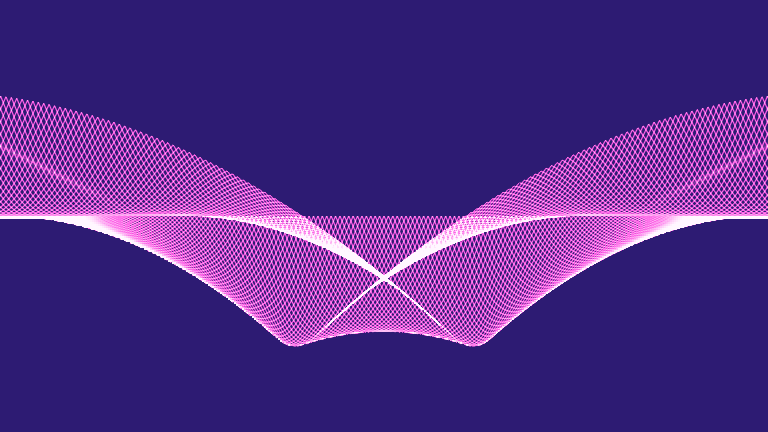
Reproduce this background procedurally as a WebGL 2 fragment shader.

```glsl
#version 300 es
precision highp float;
// Symmetric woven ribbons of shifted rectified sine waves on a deep violet ground.

uniform vec2 u_resolution;
out vec4 outColor;

// Lengths are in canvas heights; depths are measured downward from the midline.
const vec3 GROUND = vec3(0.175, 0.105, 0.45);
const vec3 THREAD = vec3(0.99, 0.37, 0.90);
const vec3 SHINE = vec3(1.0, 0.97, 1.0);
const float HALF_WIDTH = 0.889;     // centre to side of the design
const float WAVE_RATE = 8.64;       // radians per canvas height
const float THREAD_WIDTH = 0.0028;
const float BASIN_SPACING = 0.0102;
const float WING_SPACING = 0.0125;
const float WING_FLAT = 0.419;      // where the wing's lower edge starts to fall
const float BASIN_BLEND = 0.037;    // rounding of the two lowest points

// Smooth minimum of two depths.
float smoothMin(float a, float b, float k) {
    float h = max(k - abs(a - b), 0.0);
    return min(a, b) - h * h / (4.0 * k);
}

// Antialiased lines at every integer of f, fading to their mean when too dense.
float threads(float f, float pixel) {
    float slope = max(length(vec2(dFdx(f), dFdy(f))) / pixel, 0.001);
    float dist = abs(fract(f + 0.5) - 0.5) / slope;
    float cover = 0.5 * (THREAD_WIDTH + pixel) - dist;
    float sharp = clamp(cover, 0.0, min(THREAD_WIDTH, pixel)) / pixel;
    float mean = min(THREAD_WIDTH * slope, 3.0);
    return mix(sharp, mean, smoothstep(0.45, 0.9, slope * pixel));
}

// Waves |sin| shifted in equal steps: cusps on the top edge, round turns below.
float weave(float x, float depth, float top, float bottom, float spacing, float pixel) {
    float height = max(bottom - top, 0.006);
    float u = (depth - top) / height;
    float shift = asin(clamp(u, 0.0, 0.9995)) / WAVE_RATE;
    float lines = threads((x - shift) / spacing, pixel)
                + threads((x + shift) / spacing, pixel);
    float inside = smoothstep(-0.5, 0.5, (depth - top) / pixel)
                 * smoothstep(-0.5, 0.5, (top + height - depth) / pixel);
    return lines * inside;
}

// Band falling from the upper side toward the centre.
float wing(float x, float depth, float pixel) {
    float side = x + HALF_WIDTH;
    float top = -0.278 + side * (0.13 + 0.38 * side);
    float fall = max(side - WING_FLAT, 0.0);
    float bottom = 0.675 * fall * fall;
    float band = weave(x, depth, top, bottom, WING_SPACING, pixel);
    band *= 1.0 - smoothstep(0.91, 1.08, side);

    // Soft ridge crossing the outer part of the wing.
    float ridge = exp(-abs(depth + 0.162 - 0.5 * side) / 0.006);
    return band + 0.55 * ridge * (1.0 - smoothstep(0.12, 0.32, side));
}

// Band hanging from the midline over two hollows and a central arch.
float basin(float x, float depth, float pixel) {
    float side = max(HALF_WIDTH - abs(x), 0.0);
    float shoulder = 0.691 * side * side;
    float arch = 0.2685 + 0.864 * x * x;
    float bottom = smoothMin(shoulder, arch, BASIN_BLEND);
    return weave(x, depth, 0.0, bottom, BASIN_SPACING, pixel);
}

void main() {
    float pixel = 1.0 / u_resolution.y;
    vec2 p = (gl_FragCoord.xy - 0.5 * u_resolution) * pixel;
    float depth = -p.y;

    float density = basin(p.x, depth, pixel)
                  + wing(p.x, depth, pixel)
                  + wing(-p.x, depth, pixel);

    // Single threads are pink; crowded ones turn white.
    vec3 color = mix(GROUND, THREAD, min(density, 1.0));
    color = mix(color, SHINE, smoothstep(0.9, 2.6, density));
    outColor = vec4(color, 1.0);
}
```
